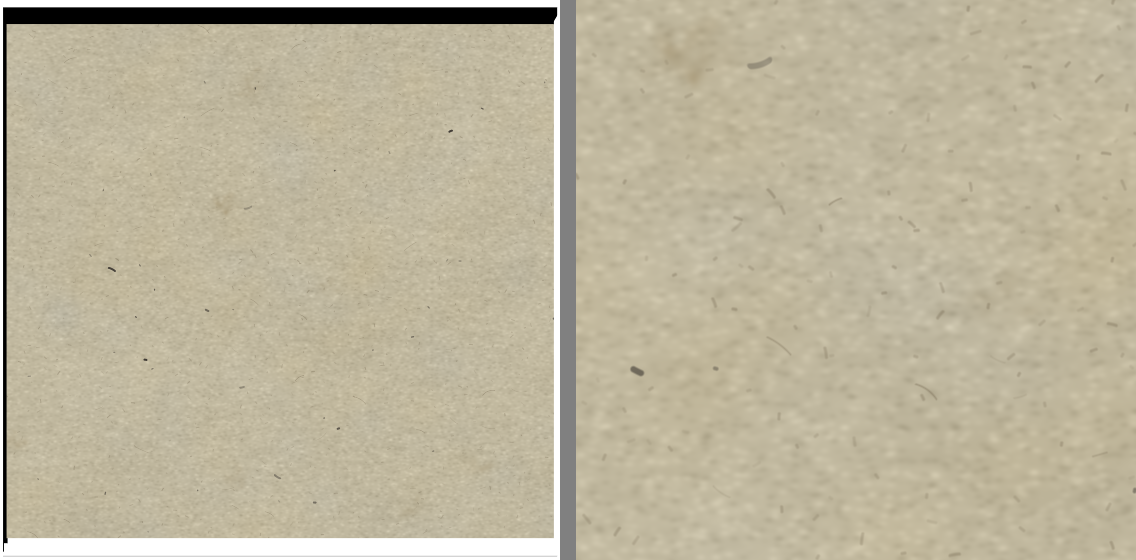
Left, the full canvas; right, a detail of the centre.
A Shadertoy shader for this texture:

```glsl
// Scan of an old sheet of greyish tan paper with a black strip above and at left.
// Grain and stains are cellular noise (random blobs, one per jittered cell);
// specks, flecks and fibres are short bent strokes scattered the same way.

const vec3 PAPER = vec3(0.755, 0.722, 0.622);
const vec3 STAIN = vec3(0.62, 0.55, 0.41);
const vec3 FLECK = vec3(0.45, 0.40, 0.31);
const vec3 SPECK = vec3(0.22, 0.20, 0.18);
const vec3 RULE  = vec3(0.82);

const vec2 SHEET_LO = vec2(0.0117, 0.0390);
const vec2 SHEET_HI = vec2(0.9890, 0.9570);
const vec2 STRIP_LO = vec2(0.0055, 0.0300);
const vec2 STRIP_HI = vec2(0.9950, 0.9868);
const float BAND_BOTTOM = 0.9557;

const vec2 FINE_CELLS   = vec2(165.0, 250.0);
const vec2 STREAK_CELLS = vec2(38.0, 130.0);
const vec2 CLOUD_CELLS  = vec2(9.0, 13.0);
const float FINE_GAIN   = 0.085;
const float STREAK_GAIN = 0.032;
const float CLOUD_GAIN  = 0.026;

vec3 random3(vec3 p) {
    p = fract(p * vec3(0.1031, 0.1030, 0.0973));
    p += dot(p, p.yxz + 33.33);
    return fract((p.xxy + p.yxx) * p.zyx);
}

// Sum of soft light and dark blobs, centred on zero
float blobNoise(vec2 p, float seed) {
    vec2 base = floor(p);
    float sum = 0.0;
    for (int j = -1; j <= 1; j++)
    for (int i = -1; i <= 1; i++) {
        vec2 cell = base + vec2(i, j);
        vec3 r = random3(vec3(cell, seed));
        vec2 d = p - cell - r.xy;
        sum += (r.z - 0.5) * exp(-4.0 * dot(d, d));
    }
    return sum;
}

// Rare wide smudges with ragged outlines
float stains(vec2 p, float grid, float share, float radius) {
    vec2 ragged = p + 0.03 * vec2(blobNoise(p * 60.0, 21.0), blobNoise(p * 60.0, 22.0));
    vec2 base = floor(p * grid);
    float sum = 0.0;
    for (int j = -1; j <= 1; j++)
    for (int i = -1; i <= 1; i++) {
        vec2 cell = base + vec2(i, j);
        vec3 r = random3(vec3(cell, 31.0));
        vec3 s = random3(vec3(cell, 37.0));
        vec2 d = (ragged - (cell + r.xy) / grid) / (radius * mix(0.6, 1.2, s.x));
        d.y *= mix(1.0, 1.8, s.y);
        sum += step(r.z, share) * mix(0.4, 1.0, s.z) * exp(-dot(d, d));
    }
    return min(sum, 1.0);
}

// Scattered bent strokes; share is the part of the cells that holds one
float strokes(vec2 p, float grid, float share, float reach, float width,
              float tilt, float seed, float soft) {
    vec2 base = floor(p * grid);
    float ink = 0.0;
    for (int j = -1; j <= 1; j++)
    for (int i = -1; i <= 1; i++) {
        vec2 cell = base + vec2(i, j);
        vec3 r = random3(vec3(cell, seed));
        vec3 s = random3(vec3(cell, seed + 5.0));
        if (r.z > share) continue;
        vec2 d = p - (cell + r.xy) / grid;
        float a = (s.x - 0.5) * tilt;
        d = mat2(cos(a), -sin(a), sin(a), cos(a)) * d;
        d.y += (s.z - 0.5) * 50.0 * d.x * d.x;
        float halfLength = reach * mix(0.2, 1.0, s.y * s.y);
        float dist = length(vec2(max(abs(d.x) - halfLength, 0.0), d.y));
        float cover = 1.0 - smoothstep(width - soft, width + soft, dist);
        ink = max(ink, cover * mix(0.3, 1.0, s.z));
    }
    return ink;
}

float box(vec2 p, vec2 lo, vec2 hi, float soft) {
    vec2 d = min(p - lo, hi - p);
    return smoothstep(-soft, soft, min(d.x, d.y));
}

vec3 paper(vec2 p, float soft) {
    float tone = FINE_GAIN * blobNoise(p * FINE_CELLS, 1.0)
               + STREAK_GAIN * blobNoise(p * STREAK_CELLS, 2.0)
               + CLOUD_GAIN * blobNoise(p * CLOUD_CELLS, 3.0);
    float warmth = 0.03 * blobNoise(p * 14.0, 4.0);
    vec3 color = PAPER + tone + warmth * vec3(0.4, 0.0, -0.8);

    float mottle = 0.75 + 1.2 * blobNoise(p * 110.0, 5.0);
    color = mix(color, STAIN, 0.42 * mottle * stains(p, 7.0, 0.22, 0.020));
    color = mix(color, FLECK, 0.34 * strokes(p, 60.0, 0.28, 0.0030, 0.0009, 3.0, 41.0, soft));
    color = mix(color, FLECK, 0.42 * strokes(p, 22.0, 0.20, 0.0140, 0.0005, 1.4, 53.0, soft));
    color = mix(color, SPECK, 0.75 * strokes(p, 20.0, 0.06, 0.0020, 0.0011, 3.0, 67.0, soft));
    return mix(color, SPECK, strokes(p, 9.0, 0.12, 0.0060, 0.0018, 1.2, 79.0, soft));
}

void mainImage(out vec4 fragColor, in vec2 fragCoord) {
    vec2 p = fragCoord / iResolution.xy;
    float pixel = 1.0 / min(iResolution.x, iResolution.y);
    float edge = 0.6 * pixel;

    // White bed with a thin grey rule at the foot
    vec3 color = mix(vec3(1.0), RULE, box(p, vec2(0.0055, 0.0055), vec2(0.995, 0.0078), edge));

    // Black strips: slanted right end above, thin tail at lower left
    float rightEnd = mix(SHEET_HI.x, STRIP_HI.x, smoothstep(0.960, 0.974, p.y));
    float black = box(p, vec2(STRIP_LO.x, BAND_BOTTOM), vec2(rightEnd, STRIP_HI.y), edge);
    black = max(black, box(p, STRIP_LO, vec2(SHEET_LO.x + pixel, STRIP_HI.y), edge));
    black = max(black, box(p, vec2(STRIP_LO.x, 0.015), vec2(0.0070, 0.035), edge));
    color = mix(color, vec3(0.0), black);

    color = mix(color, paper(p, max(edge, 0.0008)), box(p, SHEET_LO, SHEET_HI, edge));
    fragColor = vec4(color, 1.0);
}
```
